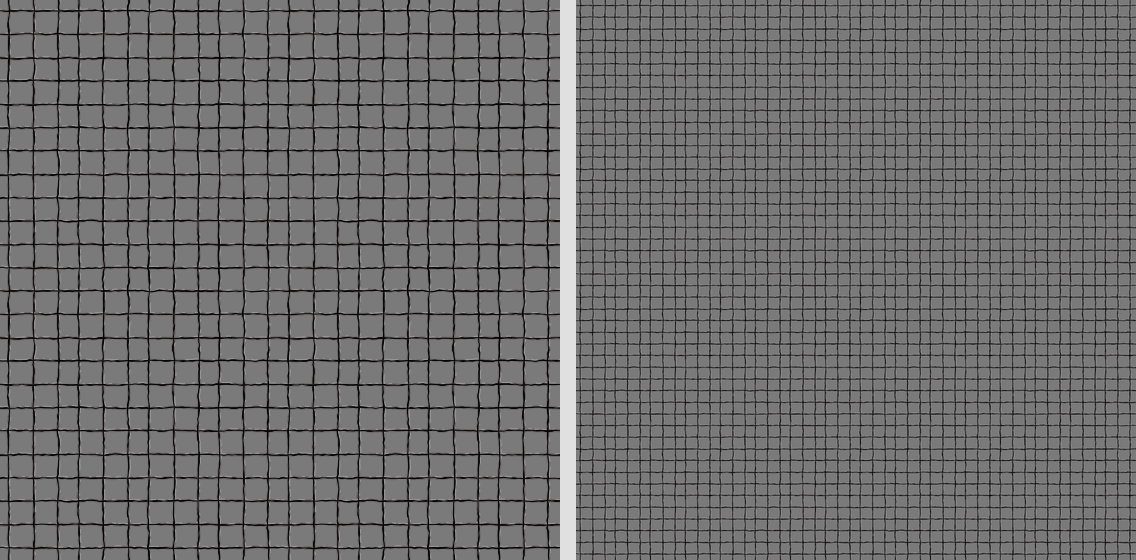
Left: one tile. Right: repeated 2 by 2.
Give the GLSL for this pattern, as a WebGL 2 fragment shader.

```glsl
#version 300 es
precision highp float;
// Grey square tiles, 24 by 24, parted by thin wavering black joints with chipped edges.

uniform vec2 u_resolution;
out vec4 fragColor;

const float CELLS = 24.0;
const float PERIOD = 12.0;               // cells after which the wear recurs
const vec2 GRID_ORIGIN = vec2(0.44, 0.53);

const vec3 TILE = vec3(0.48);
const vec3 SHADE = vec3(0.43, 0.41, 0.41);
const vec3 WORN_JOINT = vec3(0.23, 0.22, 0.22);
const vec3 GLINT = vec3(0.59);
const vec3 JOINT = vec3(0.015);

float hash(vec2 p) {
    vec3 q = fract(vec3(p.xyx) * 0.1031);
    q += dot(q, q.yzx + 33.33);
    return fract((q.x + q.y) * q.z);
}

// Smooth noise along a line, in 0..1, wrapping every PERIOD cells.
float lineNoise(float along, float frequency, float seed) {
    float x = along * frequency;
    float i = floor(x);
    float t = x - i;
    float wrap = PERIOD * frequency;
    float a = hash(vec2(mod(i, wrap), seed));
    float b = hash(vec2(mod(i + 1.0, wrap), seed));
    return mix(a, b, t * t * (3.0 - 2.0 * t));
}

// Coverage of a band of given half width, softened by one pixel.
float band(float dist, float halfWidth, float pixel) {
    return 1.0 - smoothstep(halfWidth - 0.5 * pixel, halfWidth + 0.5 * pixel, dist);
}

// Black core, worn rim, shade and glint amounts of the nearest line in one direction.
vec4 jointLayers(float across, float along, float stagger, float bend, float seed, float pixel) {
    float id = round(across);
    float lineSeed = mod(id, PERIOD) * 7.0 + seed;

    // Uneven spacing, slow bends and small kinks
    float shift = stagger * (mod(id, 3.0) - 1.0);
    shift += 0.03 * (hash(vec2(lineSeed, 3.7)) - 0.5);
    shift += bend * (lineNoise(along, 2.0, lineSeed) - 0.5);
    shift += 0.03 * (lineNoise(along, 6.0, lineSeed + 1.0) - 0.5);

    float side = across - id - shift;
    float dist = abs(side);
    float thickness = lineNoise(along, 5.0, lineSeed + 2.0);
    float core = band(dist, mix(0.006, 0.035, thickness), pixel);

    // Worn rim leaning to alternating sides of the core
    float lean = 0.024 * (lineNoise(along, 3.0, lineSeed + 5.0) - 0.5);
    float rim = band(abs(side - lean), mix(0.028, 0.040, thickness), pixel);

    // Broken shade beside the joint
    float worn = smoothstep(0.2, 0.5, lineNoise(along, 4.0, lineSeed + 3.0));
    float shade = worn * band(dist, 0.075, pixel);

    // Chipped bright edge on one side
    float chipped = smoothstep(0.48, 0.68, lineNoise(along, 7.0, lineSeed + 4.0));
    float glint = chipped * band(abs(side - 0.065), 0.024, pixel);
    return vec4(core, rim, shade, glint);
}

void main() {
    vec2 p = gl_FragCoord.xy / u_resolution * CELLS - GRID_ORIGIN;
    vec2 pixel = CELLS / u_resolution;

    vec4 vertical = jointLayers(p.x, p.y, 0.06, 0.065, 11.0, pixel.x);
    vec4 horizontal = jointLayers(p.y, p.x, 0.012, 0.045, 131.0, pixel.y);
    vec4 layers = max(vertical, horizontal);

    vec3 color = mix(TILE, SHADE, layers.z);
    color = mix(color, GLINT, layers.w);
    color = mix(color, WORN_JOINT, layers.y);
    color = mix(color, JOINT, layers.x);
    fragColor = vec4(color, 1.0);
}
```
